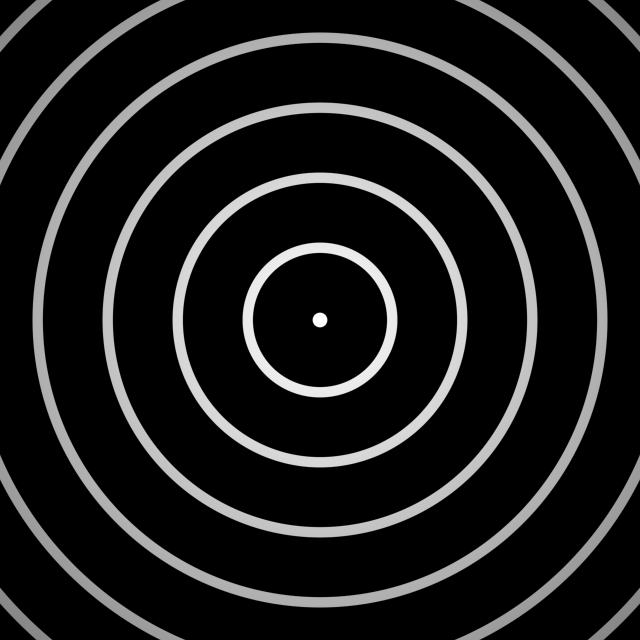
Reproduce this background procedurally as a Shadertoy shader.

```glsl
// Concentric grey rings around a white dot, fading outward on black.

// Antialiased fill of a signed distance, one pixel wide.
float fill(float dist, float pixel) {
    return 1.0 - smoothstep(-0.75 * pixel, 0.75 * pixel, dist);
}

void mainImage(out vec4 fragColor, in vec2 fragCoord) {
    float pixel = 1.0 / min(iResolution.x, iResolution.y);
    float radius = length(fragCoord - 0.5 * iResolution.xy) * pixel;

    // Evenly spaced rings, the first one away from the centre
    float spacing = 0.1094;
    float index = max(1.0, round((radius - 0.0035) / spacing));
    float ring = abs(radius - 0.0035 - index * spacing) - 0.0081;

    // Central dot
    float dot0 = radius - 0.0115;

    // Brightness falls linearly towards the corners
    float brightness = 1.0 - 0.7 * radius;
    float shape = fill(min(ring, dot0), pixel);
    fragColor = vec4(vec3(brightness * shape), 1.0);
}
```
